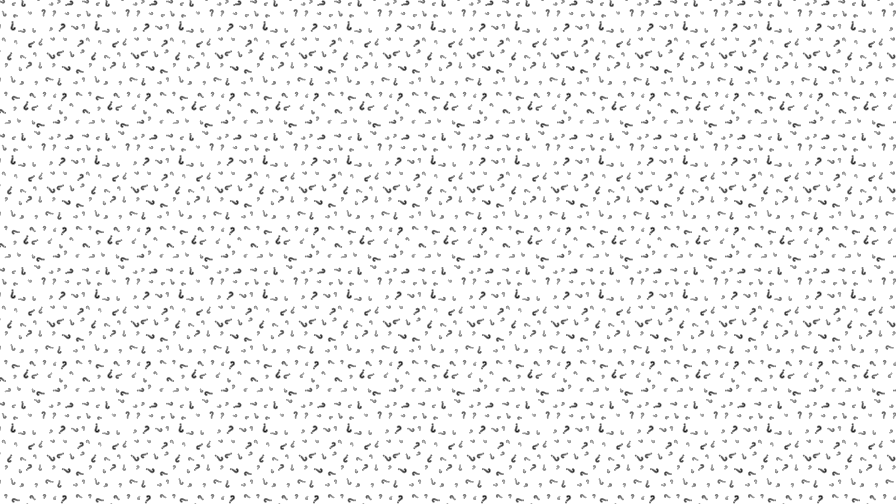
Write a Shadertoy shader that draws this pattern.

```glsl
// Small dark slender hooks, the larger ones dotted, scattered on white in a repeating tile.

const vec2 TILE = vec2(0.1667, 0.2660);     // tile size, canvas height = 1
const vec2 GRID = vec2(7.0, 10.0);          // hooks per tile, across and down
const float JITTER = 0.50;                  // scatter range, in cells
const float MIN_LENGTH = 0.0085;            // smallest hook
const float MAX_LENGTH = 0.0168;            // largest hook
const float DOTTED_RANK = 0.45;             // size rank from which hooks have a dot
const float STROKE = 0.078;                 // half-width, relative to length
const float SOFTNESS = 0.90;                // edge filter radius, in pixels
const vec3 PAPER = vec3(1.0);
const vec3 INK = vec3(0.04);

const float TAU = 6.2831853;
const float ARC_RADIUS = 0.18;
const float ARC_MIDDLE = 1.10;              // direction the arc bulges towards
const float ARC_SPAN = 1.60;                // half of the arc angle

vec4 hash4(vec2 p) {
    vec4 q = fract(p.xyxy * vec4(0.1031, 0.1030, 0.0973, 0.1099));
    q += dot(q, q.wzxy + 33.33);
    return fract((q.xxyz + q.yzzw) * q.zywx);
}

mat2 rotation(float angle) {
    float c = cos(angle), s = sin(angle);
    return mat2(c, s, -s, c);
}

float segmentDistance(vec2 p, vec2 a, vec2 b) {
    vec2 ab = b - a;
    return length(p - a - ab * clamp(dot(p - a, ab) / dot(ab, ab), 0.0, 1.0));
}

// Distance to the arc's centre line, measured from the arc's centre
float arcDistance(vec2 p) {
    p = rotation(-ARC_MIDDLE) * p;
    float angle = clamp(atan(p.y, p.x), -ARC_SPAN, ARC_SPAN);
    return length(p - ARC_RADIUS * vec2(cos(angle), sin(angle)));
}

// Distance to a hook of unit length: arc, slanted stem and optional dot
float hookDistance(vec2 p, bool dotted) {
    vec2 centre = vec2(0.0, 0.26);
    float tip = ARC_MIDDLE - ARC_SPAN;
    vec2 joint = centre + ARC_RADIUS * vec2(cos(tip), sin(tip));
    float d = arcDistance(p - centre);
    d = min(d, segmentDistance(p, joint, vec2(-0.06, -0.20)));
    return dotted ? min(d, length(p - vec2(-0.10, -0.43))) : d;
}

// Share of the filter window covered by a stroke of the given half-width
float strokeCoverage(float d, float halfWidth, float radius) {
    float overlap = min(halfWidth, d + radius) - max(-halfWidth, d - radius);
    return clamp(overlap / (2.0 * radius), 0.0, 1.0);
}

void mainImage(out vec4 fragColor, in vec2 fragCoord) {
    vec2 uv = fragCoord / iResolution.y;
    float filterRadius = SOFTNESS / iResolution.y;
    vec2 cellSize = TILE / GRID;
    vec2 cell = floor(uv / cellSize);
    float ink = 0.0;

    // Hooks of this cell and its neighbours
    for (int y = -1; y <= 1; y++) {
        for (int x = -1; x <= 1; x++) {
            vec2 id = cell + vec2(x, y);
            vec2 wrapped = mod(id, GRID);
            vec4 place = hash4(wrapped + 17.0);
            float weight = hash4(wrapped + 71.0).x;

            vec2 stagger = vec2(0.5 * mod(wrapped.y, 2.0), 0.0);
            vec2 centre = (id + 0.5 + stagger + JITTER * (place.xy - 0.5)) * cellSize;

            // Evenly spread size ranks keep large hooks apart
            float rank = fract(dot(wrapped, vec2(0.7549, 0.5698)) + 0.15 * place.z);
            float size = mix(MIN_LENGTH, MAX_LENGTH, rank * rank);
            vec2 p = rotation(TAU * place.w) * (uv - centre) / size;

            // Uneven brush pressure
            float halfWidth = STROKE * size * mix(0.8, 1.2, weight);
            halfWidth *= mix(0.85, 1.15, smoothstep(-0.3, 0.4, p.y));
            float d = size * hookDistance(p, rank > DOTTED_RANK);
            ink = max(ink, strokeCoverage(d, halfWidth, filterRadius));
        }
    }

    fragColor = vec4(mix(PAPER, INK, ink), 1.0);
}
```
